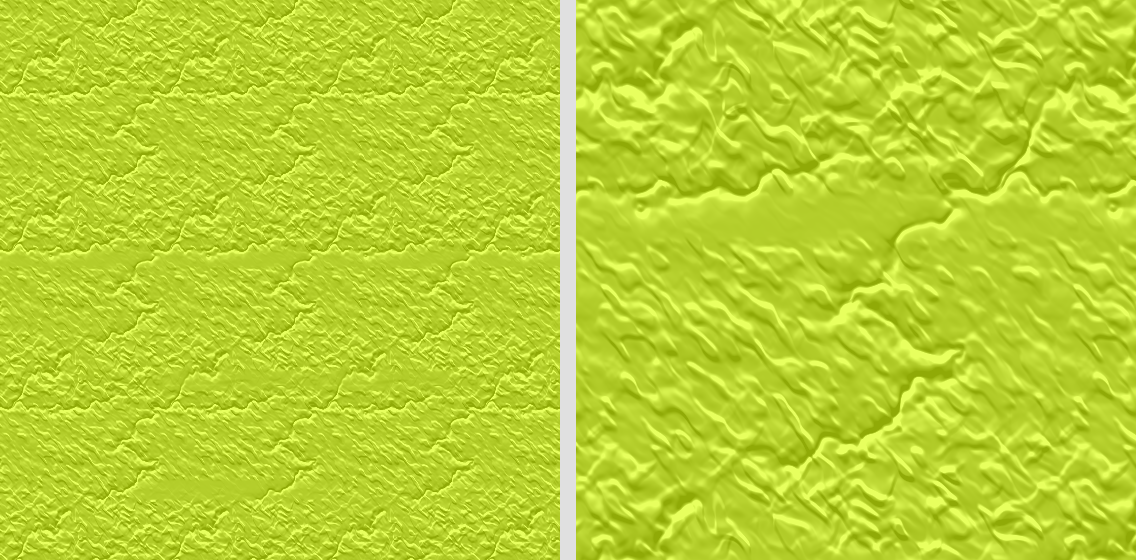
Left: the whole. Right: its middle third, enlarged.
Write a Shadertoy shader that draws this texture.

```glsl
// Lime embossed plaster: a repeating tile of jagged creases over short broken grain.

const float TILE_SIZE = 0.28125;                // about 3.56 repeats each way
const vec2 TILE_ORIGIN = vec2(0.5156, 0.556);
const vec2 LIGHT_DIR = vec2(-0.22, 0.975);
const vec3 BASE_LIME = vec3(0.704, 0.807, 0.167);

// Crease paths in tile units
const vec2 LEVEL_PATH[8] = vec2[8](
    vec2(0.18, -0.02), vec2(0.27, 0.01), vec2(0.36, 0.00), vec2(0.48, -0.02),
    vec2(0.60, 0.00), vec2(0.72, -0.01), vec2(0.85, 0.04), vec2(0.89, 0.08));
const vec2 RISING_PATH[8] = vec2[8](
    vec2(0.01, -0.16), vec2(0.05, -0.11), vec2(0.18, -0.02), vec2(0.28, 0.04),
    vec2(0.32, 0.11), vec2(0.36, 0.19), vec2(0.52, 0.22), vec2(0.56, 0.33));
const vec2 FALLING_PATH[8] = vec2[8](
    vec2(0.01, -0.16), vec2(0.00, -0.22), vec2(-0.08, -0.25), vec2(0.01, -0.29),
    vec2(0.16, -0.355), vec2(0.09, -0.44), vec2(-0.06, -0.55), vec2(-0.20, -0.59));

// Worn bands: centre height, half height, left end, right end
const vec4 WORN_BANDS[3] = vec4[3](
    vec4(0.538, 0.014, -0.1, 1.1), vec4(0.320, 0.018, 0.25, 0.85),
    vec4(0.125, 0.018, 0.20, 0.62));

float hash(vec2 p) {
    return fract(sin(dot(p, vec2(127.1, 311.7))) * 43758.55);
}

// Hash of a lattice cell, wrapped so that a sheared lattice still repeats
float cellHash(vec2 cell, vec2 count, float shear) {
    float wraps = floor(cell.y / count.y);
    cell -= wraps * count.y * vec2(shear, 1.0);
    return hash(vec2(mod(cell.x, count.x), cell.y) + count * 0.37);
}

// Value noise with unit period, "count" cells and an integer shear
float tileNoise(vec2 p, vec2 count, float shear) {
    vec2 q = p * count;
    q.x += shear * q.y;
    vec2 cell = floor(q);
    vec2 f = fract(q);
    f = f * f * (3.0 - 2.0 * f);
    float low = mix(cellHash(cell, count, shear),
                    cellHash(cell + vec2(1, 0), count, shear), f.x);
    float high = mix(cellHash(cell + vec2(0, 1), count, shear),
                     cellHash(cell + vec2(1, 1), count, shear), f.x);
    return mix(low, high, f.y);
}

// Distance to a path that repeats on the unit lattice
float pathDistance(vec2 p, vec2 path[8]) {
    float nearest = 1.0;
    for (int i = 0; i < 7; i++) {
        vec2 halfEdge = 0.5 * (path[i + 1] - path[i]);
        vec2 d = p - path[i] - halfEdge;
        d -= round(d);
        float t = clamp(dot(d, halfEdge) / dot(halfEdge, halfEdge), -1.0, 1.0);
        nearest = min(nearest, length(d - halfEdge * t));
    }
    return nearest;
}

// Surface height: raised grain minus the grooves of creases and small cracks
float surfaceHeight(vec2 p, float grainAmount, float creaseDepth) {
    float crumple = smoothstep(-0.3, 0.8, sin(6.2832 * p.y));
    vec2 wobble = vec2(tileNoise(p, vec2(15.0), 0.0), tileNoise(p, vec2(17.0), 0.0)) - 0.5;
    vec2 jitter = vec2(tileNoise(p, vec2(37.0), 0.0), tileNoise(p, vec2(41.0), 0.0)) - 0.5;
    vec2 bent = p + wobble * 0.06 + jitter * 0.028;

    // Falling strokes everywhere, rising strokes in the crumpled half
    vec2 grainPoint = p + wobble * (0.008 + 0.02 * crumple) + jitter * 0.010;
    float falling = tileNoise(grainPoint, vec2(38.0, 26.0), 1.0);
    float rising = tileNoise(grainPoint, vec2(30.0, 25.0), -1.0);
    float fine = tileNoise(grainPoint, vec2(60.0, 42.0), 1.0);
    float grain = smoothstep(0.45, 0.80, falling) * 0.0027 + fine * 0.0015
                + smoothstep(0.50, 0.85, rising) * mix(0.0003, 0.0015, crumple);
    float swell = tileNoise(p, vec2(11.0, 13.0), 1.0) * 0.0028;

    float d = min(pathDistance(bent, LEVEL_PATH),
              min(pathDistance(bent, RISING_PATH), pathDistance(bent, FALLING_PATH)));
    float groove = exp(-d * d / 0.00011) + 0.75 * exp(-d * d / 0.0011);

    float contour = (tileNoise(bent, vec2(8.0, 13.0), 0.0) - 0.5) / 0.10;
    float crackMask = crumple * smoothstep(0.5, 0.7, tileNoise(p, vec2(7.0, 9.0), 0.0));
    groove += 0.5 * crackMask * exp(-contour * contour);
    return (grain + swell) * grainAmount - groove * creaseDepth;
}

// Smooth-edged coverage of one worn band
float bandMask(vec2 uv, vec4 band) {
    float rows = 1.0 - smoothstep(0.8, 1.2, abs(uv.y - band.x) / band.y);
    return rows * smoothstep(0.0, 0.06, uv.x - band.z) * smoothstep(0.0, 0.06, band.w - uv.x);
}

void mainImage(out vec4 fragColor, in vec2 fragCoord) {
    vec2 uv = fragCoord / iResolution.y;
    vec2 tile = (uv - TILE_ORIGIN) / TILE_SIZE;

    // Wear differs from one repeat to the next
    float calm = 0.5 * smoothstep(0.6, 0.9, tileNoise(uv, vec2(5.0, 19.0), 0.0));
    for (int i = 0; i < 3; i++) calm = max(calm, bandMask(uv, WORN_BANDS[i]));
    calm *= 0.6 + 0.4 * tileNoise(uv, vec2(29.0), 0.0);
    float roughness = 0.7 + 0.6 * tileNoise(tile, vec2(6.0, 7.0), 0.0);
    float grainAmount = roughness * (1.0 - calm);
    float creaseDepth = 0.0036 * (1.0 - 0.3 * calm)
                      * (0.4 + 0.9 * tileNoise(tile, vec2(12.0), 0.0));

    // Slope along the light gives the relief shading
    vec2 offset = LIGHT_DIR * 0.005;
    float shade = (surfaceHeight(tile - offset, grainAmount, creaseDepth)
                 - surfaceHeight(tile + offset, grainAmount, creaseDepth)) / 0.010;
    shade *= shade > 0.0 ? 1.35 : 0.65;

    fragColor = vec4(BASE_LIME + clamp(shade, -0.14, 0.20), 1.0);
}
```
